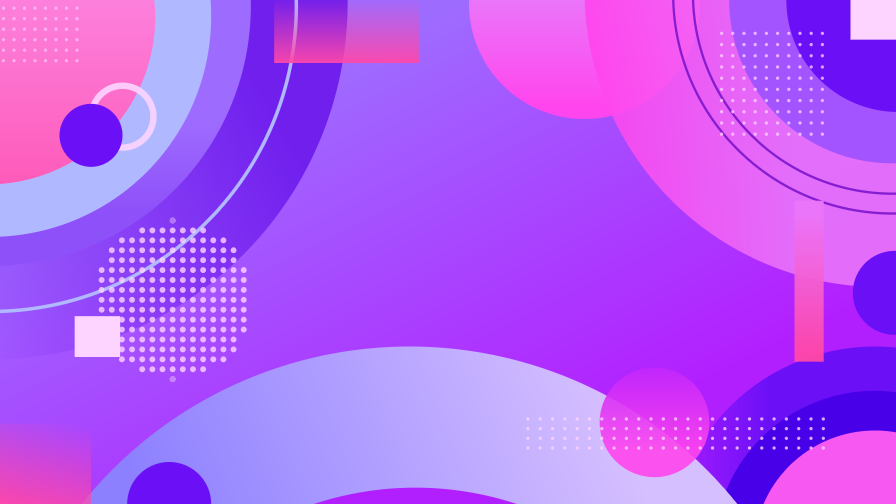
Give the GLSL for this background, as a WebGL 1 fragment shader.

```glsl
precision highp float;
uniform vec2 u_resolution;

// Layout: the canvas is 432 units tall and 768 wide
const float UNITS_TALL = 432.0;
const vec2 FLOW_DIR = vec2(0.45, -0.9);
const vec2 FLOW_START = vec2(256.0, 360.0);
const float FLOW_LENGTH = 387.0;
const float DOT_RADIUS = 1.4;
const float BIG_DOT_RADIUS = 2.5;
const vec2 BIG_DOT_STEP = vec2(8.7, 8.5);

const vec3 LAVENDER = vec3(0.62, 0.42, 1.0);
const vec3 PURPLE = vec3(0.70, 0.12, 1.0);
const vec3 VIOLET = vec3(0.44, 0.12, 0.93);
const vec3 INDIGO = vec3(0.42, 0.06, 0.97);
const vec3 DEEP_BLUE = vec3(0.28, 0.0, 0.91);
const vec3 ICE = vec3(0.69, 0.72, 1.0);
const vec3 PERIWINKLE = vec3(0.55, 0.50, 1.0);
const vec3 LILAC = vec3(0.84, 0.75, 1.0);
const vec3 ORCHID = vec3(0.92, 0.46, 0.98);
const vec3 MAGENTA = vec3(1.0, 0.27, 0.93);
const vec3 ROSE = vec3(1.0, 0.28, 0.66);
const vec3 CANDY = vec3(0.99, 0.50, 0.86);
const vec3 BLUSH = vec3(0.99, 0.83, 1.0);
const vec3 PLUM = vec3(0.48, 0.08, 0.80);

float pixelSize;

float disc(vec2 p, vec2 center, float radius) {
  return length(p - center) - radius;
}

float ring(vec2 p, vec2 center, float radius, float width) {
  return abs(disc(p, center, radius)) - 0.5 * width;
}

float box(vec2 p, vec2 low, vec2 high) {
  vec2 d = abs(p - 0.5 * (low + high)) - 0.5 * (high - low);
  return max(d.x, d.y);
}

// Rectangular array of dots; last is the index of the far corner
float dotGrid(vec2 p, vec2 first, vec2 spacing, vec2 last) {
  vec2 cell = clamp(floor((p - first) / spacing + 0.5), vec2(0.0), last);
  return disc(p, first + cell * spacing, DOT_RADIUS);
}

// Dots whose centers lie inside a disc
float dotDisc(vec2 p, vec2 center, float radius) {
  vec2 offset = floor((p - center) / BIG_DOT_STEP + 0.5) * BIG_DOT_STEP;
  float outside = length(offset) - radius;
  return max(disc(p, center + offset, BIG_DOT_RADIUS), outside);
}

void paint(inout vec3 color, vec3 ink, float dist, float alpha) {
  color = mix(color, ink, alpha * clamp(0.5 - dist / pixelSize, 0.0, 1.0));
}

// Linear ramp from 0 at a to 1 at b
float ramp(float a, float b, float x) {
  return clamp((x - a) / (b - a), 0.0, 1.0);
}

void main() {
  pixelSize = UNITS_TALL / u_resolution.y;
  vec2 p = gl_FragCoord.xy * pixelSize;

  // Diagonal backdrop
  float flow = dot(p - FLOW_START, FLOW_DIR) / FLOW_LENGTH;
  vec3 color = mix(LAVENDER, PURPLE, clamp(flow, 0.0, 1.0));

  // Upper left rings
  float fade = ramp(-140.0, 240.0, p.x + 0.6 * (p.y - 330.0));
  paint(color, VIOLET, disc(p, vec2(-8.0, 430.0), 306.0), fade);
  vec3 band = mix(LAVENDER, VIOLET, 0.35 * ramp(330.0, 250.0, p.y));
  paint(color, band, disc(p, vec2(-8.0, 427.0), 223.0), 1.0);
  paint(color, ICE, disc(p, vec2(-8.0, 418.0), 189.0), 1.0);
  vec3 blushFill = mix(CANDY, ROSE, 0.65 * ramp(430.0, 275.0, p.y));
  paint(color, blushFill, disc(p, vec2(-10.0, 417.0), 143.0), 1.0);
  paint(color, ICE, ring(p, vec2(-8.0, 427.0), 262.0, 3.0), 1.0);
  paint(color, BLUSH, dotGrid(p, vec2(3.0, 380.0), vec2(9.0), vec2(7.0, 5.0)), 0.6);
  paint(color, BLUSH, ring(p, vec2(105.0, 332.0), 26.5, 5.5), 0.9);
  paint(color, INDIGO, disc(p, vec2(78.0, 316.0), 27.0), 1.0);

  // Fading top panel
  paint(color, ROSE, box(p, vec2(235.0, 378.0), vec2(359.0, 440.0)), ramp(434.0, 374.0, p.y));

  // Upper right rings
  vec3 pinkFill = mix(ORCHID, MAGENTA, ramp(432.0, 340.0, p.y));
  paint(color, pinkFill, disc(p, vec2(501.0, 429.0), 99.0), 1.0);
  vec3 haloFill = mix(MAGENTA, ORCHID, ramp(510.0, 680.0, p.x));
  paint(color, haloFill, disc(p, vec2(755.0, 440.0), 254.0), 0.88);
  paint(color, mix(LAVENDER, PURPLE, 0.3), disc(p, vec2(765.0, 432.0), 140.0), 1.0);
  paint(color, INDIGO, disc(p, vec2(770.0, 432.0), 96.0), 1.0);
  paint(color, PLUM, ring(p, vec2(765.0, 437.0), 188.0, 2.0), 0.9);
  paint(color, PLUM, ring(p, vec2(765.0, 437.0), 171.0, 2.0), 0.9);
  paint(color, BLUSH, dotGrid(p, vec2(618.5, 317.0), vec2(9.6), vec2(9.0)), 0.75);
  paint(color, BLUSH, box(p, vec2(729.0, 398.0), vec2(780.0, 440.0)), 1.0);

  // Lower right rings and bar
  vec3 outerFill = mix(PURPLE, INDIGO, ramp(560.0, 660.0, p.x));
  paint(color, outerFill, disc(p, vec2(750.0, -41.0), 176.0), 1.0);
  paint(color, DEEP_BLUE, disc(p, vec2(750.0, -41.0), 138.0), 1.0);
  paint(color, mix(MAGENTA, ORCHID, 0.4), disc(p, vec2(750.0, -41.0), 104.0), 1.0);
  paint(color, INDIGO, disc(p, vec2(767.0, 181.0), 36.0), 1.0);
  vec3 barFill = mix(ORCHID, ROSE, ramp(250.0, 130.0, p.y));
  paint(color, barFill, box(p, vec2(681.0, 122.0), vec2(706.0, 260.0)), 0.95);

  // Bottom arch
  paint(color, mix(PERIWINKLE, LILAC, ramp(120.0, 560.0, p.x + 0.4 * p.y)), disc(p, vec2(351.0, -225.0), 360.0), 1.0);
  paint(color, PURPLE, disc(p, vec2(356.0, -263.0), 277.0), 1.0);
  paint(color, INDIGO, disc(p, vec2(145.0, 0.0), 36.0), 1.0);
  paint(color, mix(PURPLE, MAGENTA, ramp(135.0, 45.0, p.y)), disc(p, vec2(561.0, 70.0), 47.0), 0.9);
  paint(color, BLUSH, dotGrid(p, vec2(452.5, 48.0), vec2(10.55, 8.3), vec2(24.0, 3.0)), 0.8);

  // Lower left accents
  paint(color, ROSE, box(p, vec2(-10.0, -10.0), vec2(78.0, 69.0)), ramp(85.0, -5.0, p.y + 0.25 * p.x));
  paint(color, BLUSH, dotDisc(p, vec2(148.0, 175.0), 68.0), 0.8);
  paint(color, BLUSH, box(p, vec2(64.0, 126.0), vec2(103.0, 161.0)), 1.0);

  gl_FragColor = vec4(color, 1.0);
}
```
